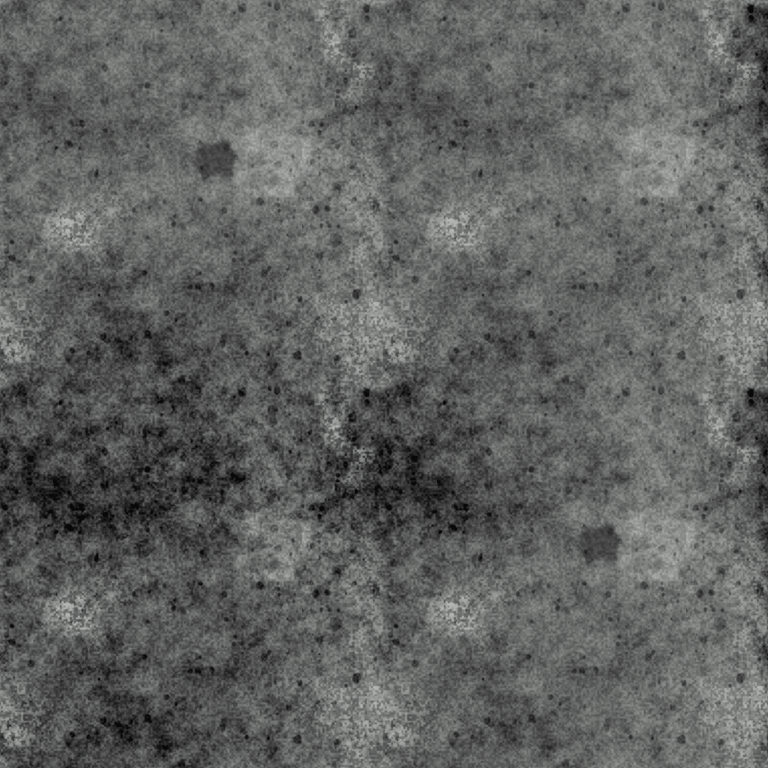
A WebGL 1 fragment shader for this texture:

```glsl
precision highp float;
uniform vec2 u_resolution;

#define REPEATS 2.0
#define BASE_TONE 0.425
#define CLOUD_AMOUNT 0.17
#define MOTTLE_AMOUNT 0.34
#define GRAIN_AMOUNT 0.27
#define WEAR_DEPTH 0.18
#define PIT_CELLS 20.0
#define PIT_DENSITY 0.12
#define RAGGEDNESS 0.10
#define TINT vec3(0.992, 1.008, 0.995)

float hash(vec2 p) {
  vec3 q = fract(p.xyx * 0.1031);
  q += dot(q, q.yzx + 33.33);
  return fract((q.x + q.y) * q.z);
}

// Value noise that wraps after `cells` lattice steps per tile
float tileNoise(vec2 p, float cells) {
  vec2 s = p * cells;
  vec2 i = floor(s);
  vec2 f = fract(s);
  f = f * f * (3.0 - 2.0 * f);
  vec2 a = mod(i, cells);
  vec2 b = mod(i + 1.0, cells);
  return mix(mix(hash(a + cells), hash(vec2(b.x, a.y) + cells), f.x),
             mix(hash(vec2(a.x, b.y) + cells), hash(b + cells), f.x), f.y);
}

float fbm(vec2 p, float cells) {
  float sum = 0.0;
  float weight = 0.533;
  for (int i = 0; i < 4; i++) {
    sum += weight * tileNoise(p, cells);
    cells *= 2.0;
    weight *= 0.5;
  }
  return sum;
}

float glow(vec2 d, vec2 radius) {
  d /= radius;
  return exp(-dot(d, d));
}

// Soft patch wrapped across the tile border
float patchAt(vec2 p, vec2 centre, vec2 radius) {
  return glow(fract(p - centre + 0.5) - 0.5, radius);
}

// Scattered pits in three sizes, denser on the right of the tile
float pits(vec2 p, float rough) {
  float depth = 0.0;
  float cells = PIT_CELLS;
  float density = PIT_DENSITY + 0.2 * patchAt(p, vec2(0.83, 0.5), vec2(0.16, 0.6));
  for (int i = 0; i < 3; i++) {
    vec2 id = floor(p * cells) + cells * 3.0;
    vec2 centre = 0.3 + 0.4 * vec2(hash(id + 7.0), hash(id + 19.0));
    float radius = mix(0.06, 0.21, hash(id + 31.0));
    float d = length((fract(p * cells) - centre) * vec2(1.0, 0.85)) + 0.45 * (rough - 0.5);
    float blur = 0.03 + 0.7 * cells * REPEATS / u_resolution.y;
    float present = step(hash(id + 43.0), density);
    float shade = mix(0.25, 1.0, hash(id + 57.0));
    depth = max(depth, present * shade * (1.0 - smoothstep(radius - blur, radius + blur, d)));
    cells *= 1.5;
  }
  return depth;
}

void main() {
  vec2 uv = gl_FragCoord.xy / u_resolution;
  vec2 cell = floor(uv * REPEATS);
  vec2 p = fract(uv * REPEATS);

  float cloud = fbm(p, 5.0);
  float mottle = fbm(p, 24.0);
  float flakes = fbm(p + 0.37, 40.0);
  float grain = 0.65 * tileNoise(p, 190.0) + 0.35 * tileNoise(p + 0.21, 113.0);
  vec2 warp = vec2(fbm(p + 0.13, 11.0), fbm(p + 0.61, 11.0)) - 0.5;
  vec2 q = p + 2.0 * RAGGEDNESS * warp;
  float chipped = smoothstep(0.38, 0.58, 0.55 * flakes + 0.45 * grain);

  // Pale worn plaster
  float pale = 0.11 * patchAt(q, vec2(0.76, 0.58), vec2(0.16, 0.15));
  pale += 0.05 * patchAt(q, vec2(0.68, 0.87), vec2(0.13, 0.14));
  float wedge = 0.035 + 0.06 * smoothstep(0.30, 0.44, p.y);
  float chips = 0.24 * patchAt(q, vec2(0.205, 0.405), vec2(wedge, 0.065));
  chips += 0.16 * patchAt(q, vec2(0.97, 0.12), vec2(0.16, 0.09));
  chips += 0.20 * patchAt(q, vec2(0.90, 0.89), vec2(0.045, 0.09));
  chips += 0.12 * patchAt(q, vec2(0.94, 0.40), vec2(0.03, 0.18));
  chips += 0.10 * patchAt(p, vec2(0.028, 0.60), vec2(0.005, 0.06));
  pale += chips * mix(0.4, 1.1, chipped);

  // Damp stains and the soiled seam
  float stain = 0.08 * patchAt(q, vec2(0.13, 0.79), vec2(0.13, 0.10));
  stain += 0.19 * patchAt(q, vec2(0.935, 0.755), vec2(0.045, 0.035));
  stain += 0.11 * patchAt(q, vec2(0.03, 0.95), vec2(0.10, 0.035));
  stain += 0.06 * patchAt(q, vec2(0.48, 0.18), vec2(0.32, 0.10));
  stain += 0.07 * patchAt(q, vec2(0.35, 0.06), vec2(0.30, 0.022));
  stain += 0.08 * patchAt(q, vec2(0.99, 0.64), vec2(0.05, 0.20));

  // Grime over the whole canvas, so repeats differ
  vec2 drift = uv + 0.07 * warp;
  float wear = 0.85 * glow(drift - vec2(0.22, 0.37), vec2(0.40, 0.17));
  wear += 0.60 * glow(drift - vec2(0.08, 0.03), vec2(0.46, 0.15));
  wear += 0.25 * glow(drift - vec2(0.54, 0.42), vec2(0.11, 0.11));
  wear += 0.20 * glow(drift - vec2(0.10, 0.60), vec2(0.40, 0.10));
  wear += 0.75 * smoothstep(0.955, 1.01, drift.x);
  wear = min(wear, 1.1);

  float tone = BASE_TONE + CLOUD_AMOUNT * (cloud - 0.5);
  tone += MOTTLE_AMOUNT * (mottle - 0.5) * mix(0.65, 1.3, wear);
  tone += GRAIN_AMOUNT * (grain - 0.5) * mix(0.8, 1.2, wear);
  tone += pale - stain * mix(0.8, 1.0, wear);
  tone -= WEAR_DEPTH * wear * (1.0 - 2.5 * min(pale, 0.3));
  tone -= 0.09 * smoothstep(0.56, 0.67, flakes) * mix(0.5, 1.2, wear);

  // Square smear on alternate tiles
  vec2 side = abs(p + 0.10 * warp - vec2(0.56, 0.57)) - vec2(0.024, 0.036);
  float smear = 1.0 - smoothstep(-0.012, 0.012, max(side.x, side.y) + 0.06 * (mottle - 0.5));
  tone = mix(tone, 0.24 + 0.15 * (grain - 0.5), 0.8 * smear * mod(cell.x + cell.y, 2.0));

  tone -= 0.24 * pits(p, mottle) * mix(0.75, 1.0, wear);
  gl_FragColor = vec4(clamp(tone, 0.03, 0.70) * TINT, 1.0);
}
```
